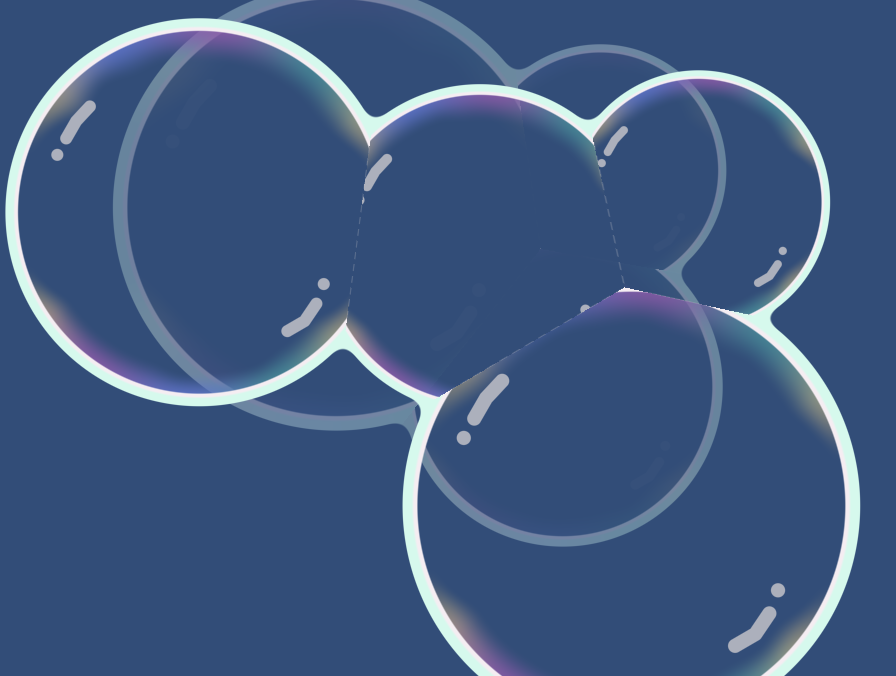
Reproduce this background procedurally as a WebGL 2 fragment shader.

```glsl
#version 300 es
precision highp float;
uniform vec2 u_resolution;
out vec4 outColor;

const vec3 NAVY = vec3(0.196, 0.302, 0.470);
const vec3 MINT = vec3(0.84, 0.975, 0.93);
const vec3 PEARL = vec3(0.96, 0.93, 0.95);
const vec3 GLINT = vec3(0.70, 0.71, 0.75);
const vec3 GOLD = vec3(0.73, 0.66, 0.50);
const vec3 TEAL = vec3(0.29, 0.55, 0.60);
const vec3 PURPLE = vec3(0.56, 0.36, 0.67);
const vec3 BLUE = vec3(0.38, 0.46, 0.80);

float hash(float n) {
  return fract(sin(n * 127.1) * 43758.5453);
}

float noise(float x) {
  float f = fract(x);
  return mix(hash(floor(x)), hash(floor(x) + 1.0), f * f * (3.0 - 2.0 * f));
}

float smoothMin(float a, float b, float k) {
  float h = max(k - abs(a - b), 0.0) / k;
  return min(a, b) - h * h * k * 0.25;
}

vec2 polar(float radius, float degrees) {
  return radius * vec2(cos(radians(degrees)), sin(radians(degrees)));
}

float segment(vec2 p, vec2 a, vec2 b) {
  vec2 ab = b - a;
  return length(p - a - ab * clamp(dot(p - a, ab) / dot(ab, ab), 0.0, 1.0));
}

// Five evenly spaced colour stops
vec3 ramp(float t, vec3 stops[5]) {
  float x = clamp(t, 0.0, 0.999) * 4.0;
  int i = int(x);
  return mix(stops[i], stops[i + 1], smoothstep(0.0, 1.0, fract(x)));
}

// Iridescent layer under the rim: colour and coverage
vec4 film(vec2 q, float depth, float seed) {
  float angle = mod(degrees(atan(q.y, q.x)), 360.0);
  bool upper = angle < 177.0;
  float t = upper ? (angle - 19.0) / 130.0 : (angle - 204.0) / 123.0;
  vec3 top[5] = vec3[5](GOLD, TEAL, PURPLE, BLUE, GOLD);
  vec3 bottom[5] = vec3[5](GOLD, PURPLE, BLUE, TEAL, GOLD);
  vec3 color = upper ? ramp(t, top) : ramp(t, bottom);
  float presence = smoothstep(-0.06, 0.10, t) * (1.0 - smoothstep(0.90, 1.10, t));
  float reach = (upper ? 0.20 : 0.165) + 0.05 * noise(angle * 0.08 + seed);
  float fade = 1.0 - smoothstep(0.05, mix(0.11, reach, presence), depth);
  return vec4(color, presence * fade * 0.95);
}

// Curved streak and dot on either side of a unit bubble
float glints(vec2 q, float aa) {
  vec2 bend = polar(0.79, 143.5);
  float d = min(segment(q, polar(0.785, 136.0), bend), segment(q, bend, polar(0.785, 151.0)));
  d = min(d, length(q - polar(0.79, 158.0)));
  bend = polar(0.78, -46.0);
  d = min(d, segment(q, polar(0.762, -53.5), bend));
  d = min(d, segment(q, bend, polar(0.765, -38.0)));
  d = min(d, length(q - polar(0.74, -30.0)));
  return 1.0 - smoothstep(-aa, aa, d - 0.031);
}

// Joined bubbles; strength holds the opacity of rim, film and glints
vec3 cluster(vec3 base, vec2 p, vec3 bubbles[4], vec3 strength, float px) {
  float outline = 9.0, nearest = 99.0, second = 99.0;
  vec3 cell = bubbles[0];
  for (int i = 0; i < 4; i++) {
    vec3 b = bubbles[i];
    vec2 v = p - b.xy;
    outline = smoothMin(outline, length(v) - b.z, 0.028);
    float power = dot(v, v) - b.z * b.z;
    if (power < nearest) {
      second = nearest;
      nearest = power;
      cell = b;
    } else {
      second = min(second, power);
    }
  }
  vec2 q = (p - cell.xy) / cell.z;
  float depth = 1.0 - length(q);
  float aa = px / cell.z;
  vec3 color = base;
  vec4 sheen = film(q, depth, cell.x * 30.0);
  color = mix(color, sheen.rgb, sheen.a * strength.y);
  color = mix(color, GLINT, glints(q, aa) * strength.z);

  // Dashed seam between neighbouring cells
  float seam = (second - nearest) / 0.83;
  float dash = smoothstep(0.35, 0.45, fract(p.y * 55.0 + p.x * 20.0));
  color = mix(color, GLINT, dash * 0.3 * strength.z * (1.0 - smoothstep(0.0, 0.0018, seam)));

  // Mint rim with a pearly inner edge
  vec3 rimColor = mix(MINT, PEARL, smoothstep(0.038, 0.052, depth));
  float rim = 1.0 - smoothstep(0.064 - aa, 0.066 + aa, depth);
  color = mix(color, rimColor, rim * strength.x);
  return mix(base, color, 1.0 - smoothstep(-px, px, outline));
}

void main() {
  vec2 p = gl_FragCoord.xy / u_resolution.y;
  float px = 0.75 / u_resolution.y;
  vec3 back[4] = vec3[4](vec3(0.497, 0.693, 0.330), vec3(0.888, 0.748, 0.1865),
    vec3(0.8325, 0.428, 0.2366), vec3(-9.0, -9.0, 0.1));
  vec3 front[4] = vec3[4](vec3(0.295, 0.686, 0.287), vec3(0.710, 0.632, 0.2435),
    vec3(1.033, 0.701, 0.195), vec3(0.934, 0.252, 0.3385));
  vec3 color = cluster(NAVY, p, back, vec3(0.32, 0.10, 0.03), px);
  color = cluster(color, p, front, vec3(1.0, 0.85, 0.95), px);
  outColor = vec4(color, 1.0);
}
```
